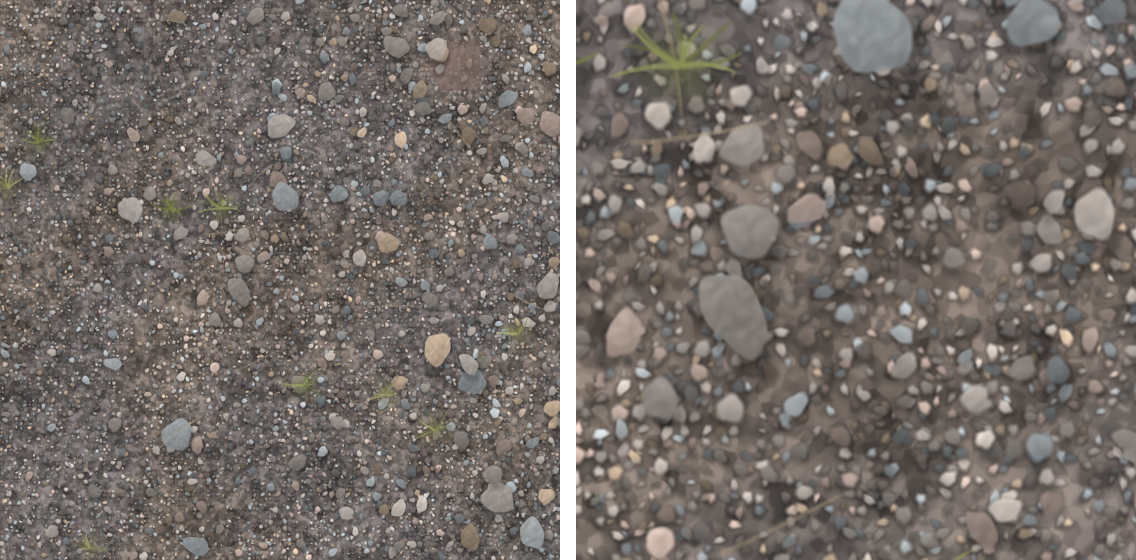
Left: the whole. Right: its middle third, enlarged.
This texture is drawn by a three.js fragment shader. Its source:

```glsl
varying vec2 vUv;

const vec3 DARK_SOIL = vec3(0.262, 0.245, 0.238);
const vec3 PALE_SOIL = vec3(0.580, 0.540, 0.522);
const vec3 RED_CLAY = vec3(0.51, 0.43, 0.405);
const vec3 GRASS = vec3(0.46, 0.50, 0.26);
const vec3 STRAW = vec3(0.62, 0.56, 0.47);

float hash(vec2 p, float seed) {
  vec3 q = fract(vec3(p.xyx) * vec3(0.1031, 0.1030, 0.0973) + seed * 0.137);
  q += dot(q, q.yzx + 33.33);
  return fract((q.x + q.y) * q.z);
}

vec2 hash2(vec2 p, float seed) {
  return vec2(hash(p, seed), hash(p, seed + 5.3));
}

mat2 rotation(float a) {
  return mat2(cos(a), sin(a), -sin(a), cos(a));
}

// Broad patches from layered sines, about -1 to 1
float patches(vec2 p) {
  p += 0.6 * sin(p.yx * 1.7 + vec2(1.3, 4.1));
  return 0.6 * sin(p.x + 0.7 * p.y) * cos(1.3 * p.y - 0.4 * p.x)
       + 0.4 * sin(2.3 * p.x - 1.9 * p.y + 2.0);
}

// Soft cellular grains, 0 to 1
float grains(vec2 p, float seed) {
  vec2 cell = floor(p);
  float total = 0.0;
  float weights = 0.0001;
  for (int j = -1; j <= 1; j++) {
    for (int i = -1; i <= 1; i++) {
      vec2 id = cell + vec2(float(i), float(j));
      vec2 d = p - id - hash2(id, seed);
      float w = exp(-9.0 * dot(d, d));
      total += w * hash(id, seed + 9.1);
      weights += w;
    }
  }
  return total / weights;
}

vec3 stoneColor(vec2 id, float seed, float low, float high) {
  float kind = hash(id, seed + 1.7);
  float value = mix(low, high, pow(hash(id, seed + 2.9), 1.6));
  vec3 tint = vec3(1.04, 0.99, 0.95);
  if (kind > 0.54) tint = vec3(0.96, 1.00, 1.02);
  if (kind > 0.77) tint = vec3(1.10, 0.98, 0.92);
  if (kind > 0.92) tint = vec3(1.14, 1.01, 0.87);
  return value * tint;
}

// One scattered layer of rounded stones; lean crowds them to the right
vec3 addStones(vec3 color, vec2 uv, float scale, float density, float lean,
               float low, float high, float seed) {
  vec2 p = uv * scale;
  vec2 cell = floor(p);
  float soft = 0.0020 * scale;
  for (int j = -1; j <= 1; j++) {
    for (int i = -1; i <= 1; i++) {
      vec2 id = cell + vec2(float(i), float(j));
      vec2 center = id + 0.2 + 0.6 * hash2(id, seed);
      float crowd = mix(1.0, 2.0 * smoothstep(-0.1, 1.0, center.x / scale), lean);
      crowd *= 1.0 + 0.6 * patches(center / scale * 17.0 + seed);
      if (hash(id, seed + 3.1) > density * crowd) continue;
      vec2 offset = p - center;
      vec2 d = rotation(6.283 * hash(id, seed + 4.7)) * offset;
      d.y *= mix(1.0, 1.7, hash(id, seed + 6.1));
      float angle = atan(d.y, d.x);
      float phase = 6.283 * hash(id, seed + 7.3);
      float radius = mix(0.22, 0.46, hash(id, seed + 8.9));
      float wobble = 1.0 + 0.07 * sin(3.0 * angle + phase) + 0.04 * sin(5.0 * angle - phase);
      float edge = length(d) * wobble - radius;
      float shadow = 1.0 - smoothstep(-0.02, 0.16 + soft, edge + 0.25 * offset.y);
      color *= 1.0 - 0.20 * shadow;
      float shade = 1.0 + 0.12 * offset.y / radius + 0.07 * patches(uv * 170.0 + phase);
      vec3 stone = stoneColor(id, seed, low, high) * shade;
      color = mix(color, stone, 0.9 * (1.0 - smoothstep(-soft, soft, edge)));
    }
  }
  return color;
}

// Tapered, bent blade starting at the origin along direction dir
float blade(vec2 p, vec2 dir, float size, float width, float bend) {
  float along = dot(p, dir) / size;
  float across = dot(p, vec2(-dir.y, dir.x)) - bend * size * along * along;
  float body = smoothstep(-0.03, 0.05, along) * (1.0 - smoothstep(0.8, 1.0, along));
  float halfWidth = width * (1.0 - 0.6 * clamp(along, 0.0, 1.0));
  return body * (1.0 - smoothstep(0.2 * halfWidth, halfWidth + 0.0012, abs(across)));
}

vec3 addTufts(vec3 color, vec2 uv) {
  for (int t = 0; t < 9; t++) {
    vec2 id = vec2(float(t), 3.0);
    vec2 p = uv - vec2(fract(0.07 + 0.618 * id.x), hash(id, 31.0));
    if (dot(p, p) > 0.005) continue;
    float vigor = hash(id, 33.0);
    vec3 leaf = mix(STRAW, GRASS, 0.35 + 0.65 * vigor);
    color = mix(color, leaf * 0.75, 0.5 * exp(-dot(p, p) * 3000.0));
    for (int b = 0; b < 10; b++) {
      vec2 key = vec2(float(b), id.x);
      float a = 1.57 + 3.6 * (hash(key, 41.0) - 0.5);
      float size = mix(0.016, 0.045, hash(key, 42.0));
      float m = blade(p, vec2(cos(a), sin(a)), size, 0.0021, hash(key, 43.0) - 0.5);
      color = mix(color, leaf * mix(0.75, 1.3, hash(key, 44.0)), 0.65 * m);
    }
  }
  return color;
}

vec3 addStraws(vec3 color, vec2 uv) {
  for (int s = 0; s < 16; s++) {
    vec2 id = vec2(float(s), 8.0);
    float a = 6.283 * hash(id, 51.0);
    float size = mix(0.03, 0.13, hash(id, 52.0));
    float m = blade(uv - hash2(id, 53.0), vec2(cos(a), sin(a)), size, 0.0018, 0.2 * sin(a * 7.0));
    color = mix(color, STRAW, 0.5 * m);
  }
  return color;
}

void main() {
  vec2 uv = vUv;
  float broad = patches(uv * 8.0);
  float blotch = patches(uv * 23.0 + 1.0);

  // Damp soil with fine grit
  float grit = 0.5 * grains(uv * 140.0, 1.0) + 0.5 * grains(uv * 62.0, 2.0);
  float tone = 0.5 + 1.2 * (grit - 0.5) + 0.08 * blotch;
  vec3 color = mix(DARK_SOIL, PALE_SOIL, clamp(tone, 0.0, 1.0));
  color *= mix(vec3(1.03, 1.0, 0.96), vec3(0.99, 1.0, 1.02), smoothstep(-0.5, 0.5, patches(uv * 5.0 + 2.0)));

  // Stones from grit to cobbles
  color = addStones(color, uv, 125.0, 0.58, 0.0, 0.37, 0.84, 11.0);
  color = addStones(color, uv, 82.0, 0.38, 0.1, 0.37, 0.84, 12.0);
  color = addStones(color, uv, 48.0, 0.18, 0.7, 0.40, 0.78, 13.0);

  // Smeared clay
  vec2 clay = (uv - vec2(0.81, 0.88)) * vec2(1.0, 1.2);
  float smear = 1.0 - smoothstep(0.035, 0.075, length(clay) + 0.012 * patches(uv * 50.0));
  color = mix(color, RED_CLAY * (0.94 + 0.12 * grit), 0.75 * smear);

  color = addStones(color, uv, 27.0, 0.13, 0.9, 0.46, 0.74, 14.0);
  color = addStones(color, uv, 15.0, 0.10, 0.9, 0.50, 0.68, 15.0);

  color = addStraws(color, uv);
  color = addTufts(color, uv);
  gl_FragColor = vec4(color * (1.02 + 0.08 * broad + 0.05 * blotch), 1.0);
}
```
